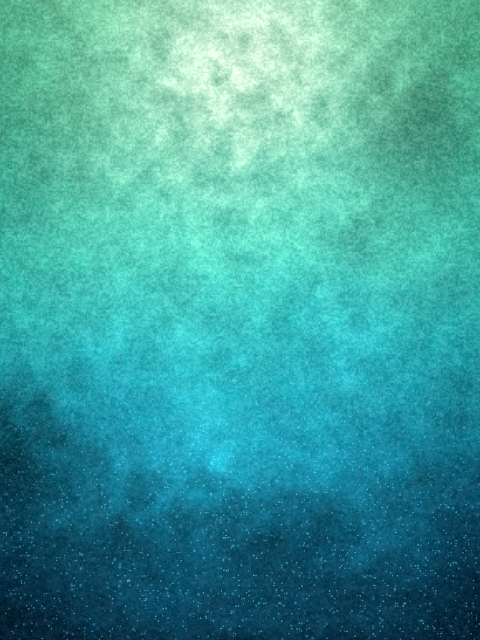
Write a Shadertoy shader that draws this background.

```glsl
float hash(vec2 p) {
    vec3 q = fract(vec3(p.xyx) * 0.1031);
    q += dot(q, q.yzx + 33.33);
    return fract((q.x + q.y) * q.z);
}

float valueNoise(vec2 p) {
    vec2 cell = floor(p);
    vec2 f = fract(p);
    f = f * f * (3.0 - 2.0 * f);
    float low = mix(hash(cell), hash(cell + vec2(1, 0)), f.x);
    float high = mix(hash(cell + vec2(0, 1)), hash(cell + vec2(1, 1)), f.x);
    return mix(low, high, f.y);
}

float fbm(vec2 p, int octaves) {
    float sum = 0.0;
    float weight = 0.5;
    float total = 0.0;
    for (int i = 0; i < octaves; i++) {
        sum += weight * valueNoise(p);
        total += weight;
        weight *= 0.55;
        p = mat2(1.6, 1.2, -1.2, 1.6) * p + 17.3;
    }
    return sum / total;
}

// Gaussian patch, one at its centre
float softSpot(vec2 uv, vec2 centre, vec2 radius) {
    vec2 d = (uv - centre) / radius;
    return exp(-dot(d, d));
}

vec3 blendStop(vec3 below, vec3 above, float start, float end, float y) {
    return mix(below, above, clamp((y - start) / (end - start), 0.0, 1.0));
}

vec3 verticalRamp(float y) {
    vec3 color = vec3(0.03, 0.18, 0.26);
    color = blendStop(color, vec3(0.06, 0.37, 0.48), 0.00, 0.15, y);
    color = blendStop(color, vec3(0.11, 0.60, 0.70), 0.15, 0.30, y);
    color = blendStop(color, vec3(0.19, 0.74, 0.77), 0.30, 0.45, y);
    color = blendStop(color, vec3(0.34, 0.86, 0.78), 0.45, 0.61, y);
    color = blendStop(color, vec3(0.42, 0.83, 0.68), 0.61, 0.83, y);
    return blendStop(color, vec3(0.43, 0.78, 0.61), 0.83, 1.00, y);
}

// Sparse round flecks scattered one per grid cell
float flecks(vec2 p, float density, float threshold) {
    vec2 grid = p * density;
    vec2 cell = floor(grid);
    vec2 offset = 0.3 + 0.4 * vec2(hash(cell + 7.1), hash(cell + 31.7));
    float dotMask = 1.0 - smoothstep(0.12, 0.5, length(fract(grid) - offset));
    return dotMask * smoothstep(threshold, 1.0, hash(cell + 53.0));
}

void mainImage(out vec4 fragColor, in vec2 fragCoord) {
    vec2 uv = fragCoord / iResolution.xy;
    vec2 p = fragCoord / iResolution.x;
    float clouds = fbm(p * 4.5 + 3.0, 5) - 0.5;
    float mottling = fbm(p * 24.0 + 40.0, 4) - 0.5;
    float depth = 1.0 - smoothstep(0.05, 0.6, uv.y);

    // Base gradient with uneven boundaries
    vec3 color = verticalRamp(uv.y + 0.10 * clouds + 0.04 * mottling);

    // Pale light from the top
    vec2 warped = uv + 0.07 * vec2(clouds, mottling);
    float glow = softSpot(warped, vec2(0.50, 0.93), vec2(0.23, 0.16));
    glow += 0.22 * softSpot(warped, vec2(0.45, 0.77), vec2(0.26, 0.13));
    color = mix(color, vec3(0.86, 0.97, 0.87), min(glow * (0.82 + 0.9 * mottling), 1.0));

    // Stained patches and dark sides
    float stain = 0.26 * softSpot(warped, vec2(0.87, 0.79), vec2(0.13, 0.10));
    stain += 0.15 * softSpot(warped, vec2(0.75, 0.62), vec2(0.09, 0.05));
    stain += 0.12 * softSpot(warped, vec2(0.08, 0.74), vec2(0.16, 0.12));
    stain += 0.38 * softSpot(warped, vec2(0.02, 0.29), vec2(0.11, 0.08));
    stain += 0.28 * softSpot(warped, vec2(0.22, 0.15), vec2(0.16, 0.07));
    stain += 0.22 * softSpot(warped, vec2(0.54, 0.14), vec2(0.10, 0.06));
    float side = smoothstep(0.22, 0.54, abs(uv.x - 0.5 + 0.06 * clouds));
    color *= 1.0 - min(stain, 0.7);
    color *= 1.0 - side * mix(vec3(0.30, 0.16, 0.16), vec3(0.60, 0.48, 0.42), depth);

    // Bright patch in the lower middle
    float patchLight = softSpot(warped, vec2(0.43, 0.30), vec2(0.16, 0.07));
    color += vec3(0.04, 0.10, 0.10) * patchLight;

    // Fibrous paper grain
    float fineGrain = valueNoise(p * 290.0) - 0.5;
    float coarseGrain = valueNoise(p * vec2(125.0, 165.0) + 9.0) - 0.5;
    float grain = 0.6 * fineGrain + 0.4 * coarseGrain;
    color *= 1.0 + 0.35 * clouds * depth + 0.28 * mottling;
    color += grain * vec3(0.25, 0.20, 0.20) * mix(1.0, 0.55, depth);

    // Light flecks over the dark base
    float speckle = flecks(p, 190.0, 0.86) + 0.6 * flecks(p + 4.0, 110.0, 0.92);
    color += vec3(0.22, 0.34, 0.38) * speckle * depth;

    fragColor = vec4(clamp(color, 0.0, 1.0), 1.0);
}
```
